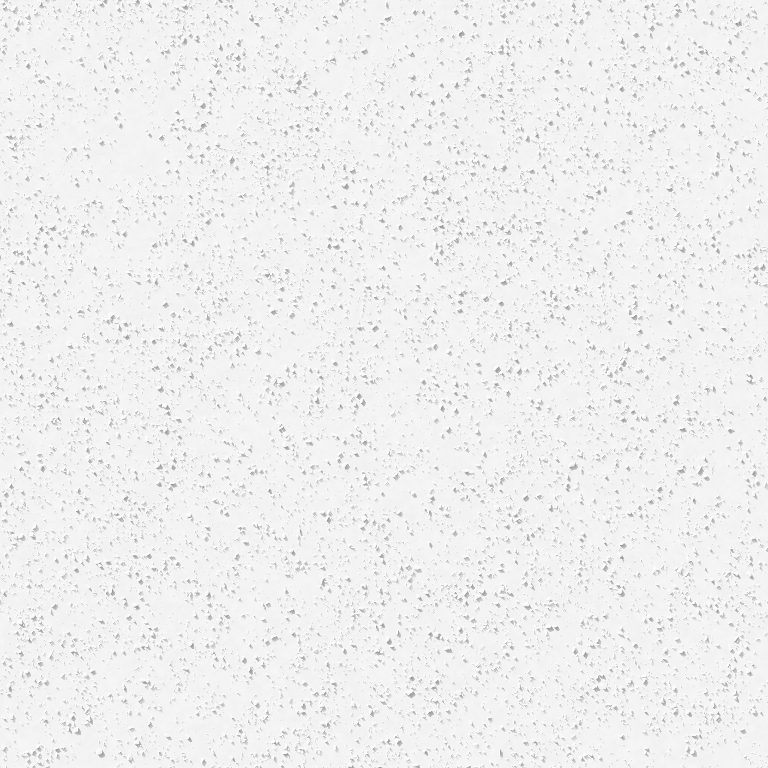
Write a Shadertoy shader that draws this texture.

```glsl
// Rough white stucco: a height field of scattered, clumped plaster grains
// in two sizes, lit from the upper left. Faces toward the light brighten,
// and a short march toward the light casts small soft grey shadows.

#define COARSE_CELLS 128.0
#define FINE_CELLS 215.0
#define GRAIN_DENSITY 0.46
#define CLUMPING 0.75
#define WALL_TONE 0.953
#define LIT_GAIN 0.11
#define SHADOW_GAIN 0.74
#define SHADOW_STEP 0.0015
#define SUN_SLOPE 42.0
#define TO_LIGHT vec2(-0.62, 0.78)

float hash(vec2 p) {
    vec3 q = fract(p.xyx * vec3(0.1031, 0.1030, 0.0973));
    q += dot(q, q.yzx + 33.33);
    return fract((q.x + q.y) * q.z);
}

float noise(vec2 p) {
    vec2 cell = floor(p);
    vec2 f = fract(p);
    f = f * f * (3.0 - 2.0 * f);
    float low = mix(hash(cell), hash(cell + vec2(1, 0)), f.x);
    float high = mix(hash(cell + vec2(0, 1)), hash(cell + vec2(1, 1)), f.x);
    return mix(low, high, f.y);
}

// Tallest grain at p: one possible angular lump in each unit cell
float grains(vec2 p, float density, float seed) {
    float tallest = 0.0;
    vec2 home = floor(p);
    for (int y = -1; y <= 1; y++) {
        for (int x = -1; x <= 1; x++) {
            vec2 cell = home + vec2(x, y);
            vec2 key = cell + seed;
            float presence = smoothstep(0.0, 0.16, density - hash(key));
            if (presence <= 0.0) continue;
            vec2 center = cell + 0.2 + 0.6 * vec2(hash(key + 17.3), hash(key + 41.7));
            float pick = hash(key + 73.1);
            float size = mix(0.23, 0.58, pick * pick);
            float angle = 6.2832 * hash(key + 97.9);
            vec2 axis = vec2(cos(angle), sin(angle));
            vec2 d = p - center;
            d = vec2(dot(d, axis), 1.4 * dot(d, vec2(-axis.y, axis.x)));
            float lump = 1.0 - smoothstep(0.35 * size, size, length(d));
            tallest = max(tallest, presence * size * lump);
        }
    }
    return tallest;
}

// Plaster height, with ragged grain edges and uneven crowding
float height(vec2 uv) {
    vec2 ragged = vec2(noise(uv * 250.0 + 11.0), noise(uv * 250.0 + 67.0)) - 0.5;
    vec2 p = uv + 0.0045 * ragged;
    vec2 slanted = vec2(uv.x + uv.y, 1.6 * (uv.y - uv.x));
    float clump = noise(slanted * 25.0 + 90.0) - 0.5;
    float broad = noise(uv * 6.0 + 23.0) - 0.5;
    float density = GRAIN_DENSITY + CLUMPING * clump + 0.25 * broad;
    float coarse = grains(p * COARSE_CELLS, density, 5.0);
    float fine = grains(p * FINE_CELLS, density * 0.8, 311.0);
    return max(coarse, 0.6 * fine);
}

void mainImage(out vec4 fragColor, in vec2 fragCoord) {
    vec2 uv = fragCoord / iResolution.y + 1.0;
    float ground = height(uv);

    // Faces turned toward the light
    float lit = max(ground - height(uv + TO_LIGHT * 0.002), 0.0);

    // Shadow from taller grains on the way to the light
    float shadow = 0.0;
    for (int i = 1; i <= 4; i++) {
        float reach = float(i) * SHADOW_STEP;
        float above = height(uv + TO_LIGHT * reach) - ground;
        shadow = max(shadow, above - reach * SUN_SLOPE);
    }

    // Faint unevenness of the smooth wall
    float waver = 0.014 * (noise(uv * 95.0) - 0.5) + 0.012 * (noise(uv * 260.0) - 0.5);
    float tone = WALL_TONE + waver + 0.015 * ground;
    tone += min(LIT_GAIN * lit, 0.03) - SHADOW_GAIN * shadow;
    fragColor = vec4(vec3(clamp(tone, 0.55, 0.99)), 1.0);
}
```
